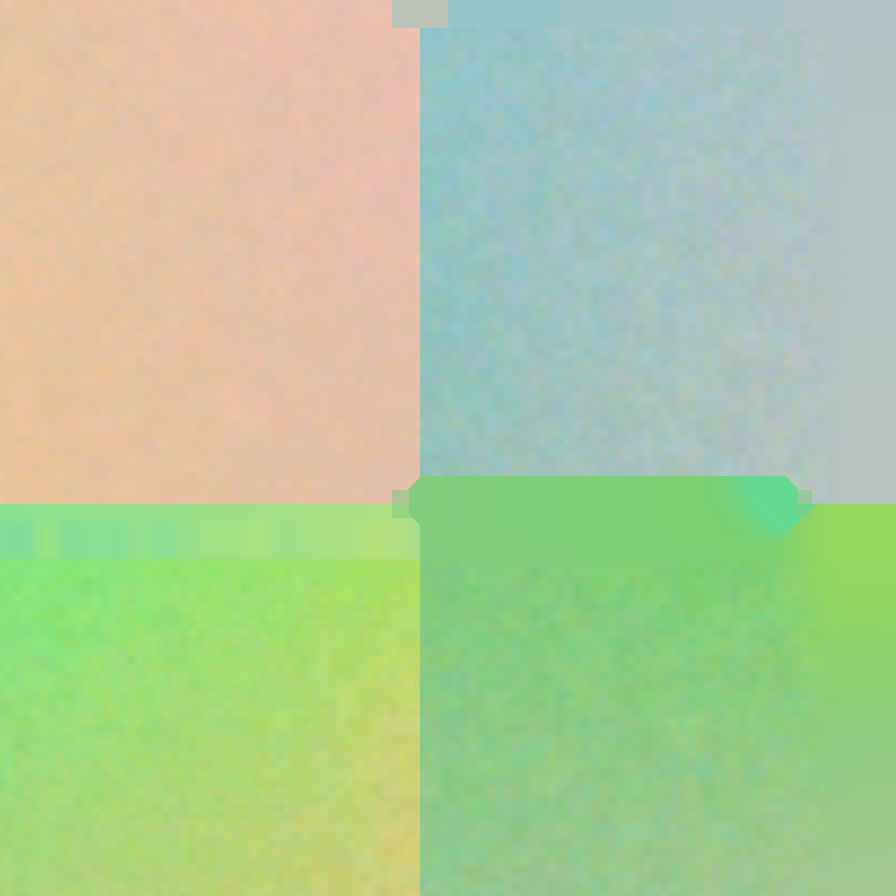
This background is drawn by a Shadertoy shader. Its source:

```glsl
// Four soft, grainy colour panels: peach, grey-blue, lime and green, with a teal-tipped bar.

const float GRID = 32.0; // layout units across the canvas

float hash(vec2 p, float seed) {
    vec3 q = fract(vec3(p.xyx + seed * 7.31) * vec3(0.1031, 0.1030, 0.0973));
    q += dot(q, q.yzx + 33.33);
    return fract((q.x + q.y) * q.z);
}

float valueNoise(vec2 p, float seed) {
    vec2 cell = floor(p), f = fract(p);
    f = f * f * (3.0 - 2.0 * f);
    float low = mix(hash(cell, seed), hash(cell + vec2(1, 0), seed), f.x);
    float high = mix(hash(cell + vec2(0, 1), seed), hash(cell + vec2(1, 1), seed), f.x);
    return mix(low, high, f.y) - 0.5;
}

// Two octaves of tinted grain
vec3 colorGrain(vec2 p) {
    vec3 grain = vec3(0);
    for (int i = 0; i < 3; i++) {
        float seed = float(i) + 1.0;
        grain[i] = valueNoise(p * 3.2, seed) + 0.8 * valueNoise(p * 1.3, seed + 5.0);
    }
    return grain * vec3(0.055, 0.03, 0.06);
}

vec3 fourCorner(vec2 t, vec3 bottomLeft, vec3 bottomRight, vec3 topLeft, vec3 topRight) {
    t = clamp(t, 0.0, 1.0);
    return mix(mix(bottomLeft, bottomRight, t.x), mix(topLeft, topRight, t.x), t.y);
}

float coverage(float dist, float pixel) {
    return clamp(0.5 - dist / pixel, 0.0, 1.0);
}

// Signed distance to a box with its corners cut off by the given length
float chamferBox(vec2 p, vec2 low, vec2 high, float cut) {
    vec2 d = abs(p - 0.5 * (low + high)) - 0.5 * (high - low);
    return max(max(d.x, d.y), (d.x + d.y + cut) * 0.7071);
}

float boxMask(vec2 p, vec2 low, vec2 high, float pixel) {
    return coverage(chamferBox(p, low, high, 0.0), pixel);
}

vec3 peachPanel(vec2 p) {
    return fourCorner((p - vec2(0, 14)) / vec2(15, 18),
        vec3(0.915, 0.77, 0.61), vec3(0.89, 0.75, 0.66),
        vec3(0.905, 0.77, 0.64), vec3(0.92, 0.75, 0.69));
}

vec3 bluePanel(vec2 p) {
    return fourCorner((p - 15.0) / 17.0,
        vec3(0.58, 0.76, 0.72), vec3(0.73, 0.76, 0.75),
        vec3(0.57, 0.77, 0.78), vec3(0.70, 0.76, 0.77));
}

vec3 limePanel(vec2 p) {
    vec3 base = fourCorner(p / vec2(15, 12),
        vec3(0.66, 0.83, 0.47), vec3(0.80, 0.81, 0.46),
        vec3(0.50, 0.90, 0.48), vec3(0.66, 0.88, 0.39));
    vec2 offset = (p - vec2(15, 5)) / vec2(3, 5);
    return base + vec3(0.06, -0.02, 0.02) * exp(-dot(offset, offset));
}

// Pale band with vertical streaks along the top of the lime panel
vec3 streakBand(vec2 p) {
    vec3 pale = mix(vec3(0.54, 0.88, 0.56), vec3(0.69, 0.87, 0.51), clamp(p.x / 15.0, 0.0, 1.0));
    float streak = valueNoise(vec2(p.x * 1.2, 3.0), 9.0) * smoothstep(13.6, 13.2, p.y);
    return pale + streak * vec3(0.10, 0.03, -0.08);
}

vec3 greenPanel(vec2 p, float pixel) {
    vec3 color = fourCorner((p - vec2(15, 0)) / vec2(17, 13),
        vec3(0.57, 0.78, 0.56), vec3(0.64, 0.78, 0.57),
        vec3(0.51, 0.80, 0.49), vec3(0.47, 0.82, 0.42));
    float limeGlow = smoothstep(27.0, 30.0, p.x) * smoothstep(5.0, 12.5, p.y);
    color = mix(color, vec3(0.585, 0.84, 0.37), limeGlow);
    // Teal tip: soft on the left, sharp on the lower right diagonal
    float tip = smoothstep(39.0, 41.3, p.x + p.y) * smoothstep(24.8, 27.2, p.x);
    tip *= coverage((p.x - p.y - 15.15) * 0.7071, pixel) * smoothstep(12.2, 13.2, p.y);
    return mix(color, vec3(0.40, 0.85, 0.57), tip);
}

void mainImage(out vec4 fragColor, in vec2 fragCoord) {
    vec2 p = fragCoord / iResolution.xy * GRID;
    float pixel = GRID / min(iResolution.x, iResolution.y);
    float right = coverage(15.0 - p.x, pixel);
    float lower = coverage(p.y - 14.0, pixel);

    // Flat blocks along the top and right borders
    float topStrip = right * step(31.0, p.y);
    float sideStrip = step(30.0, p.x);
    vec2 coarse = p;
    if (topStrip > 0.5) coarse = vec2(floor(p.x / 4.0) * 4.0 + 2.0, 31.5);
    if (sideStrip > 0.5) coarse = floor(p / 2.0) * 2.0 + 1.0;

    // Main panels
    vec3 lime = mix(limePanel(p), streakBand(p), smoothstep(11.9, 12.2, p.y));
    vec3 green = greenPanel(p, pixel);
    vec3 color = mix(peachPanel(p), bluePanel(coarse), right);
    color = mix(color, mix(lime, green, right), lower);

    // Raised bar with stepped, half-blended ends
    float leftStep = boxMask(p, vec2(14.0, 13.5), vec2(15.0, 14.5), pixel);
    float rightStep = boxMask(p, vec2(28.2, 13.5), vec2(29.0, 14.5), pixel);
    color = mix(color, vec3(0.51, 0.79, 0.51), 0.55 * max(leftStep, rightStep));
    float bar = coverage(chamferBox(p, vec2(14.6, 13.2), vec2(28.5, 15.0), 0.45), pixel);
    color = mix(color, green, bar);

    // Small grey tab on the top border
    float tab = boxMask(p, vec2(14, 31), vec2(16, 33), pixel);
    color = mix(color, vec3(0.73, 0.76, 0.72), tab);

    // Grain fades out on the flat pieces
    float smoothBand = max(bar, smoothstep(11.5, 12.2, p.y) * lower);
    float grainAmount = (1.0 - smoothBand) * (1.0 - max(topStrip, tab));
    grainAmount *= smoothstep(30.5, 28.5, p.x) * mix(0.6, 1.0, max(right, lower));
    color += colorGrain(p) * grainAmount;
    fragColor = vec4(clamp(color, 0.0, 1.0), 1.0);
}
```
